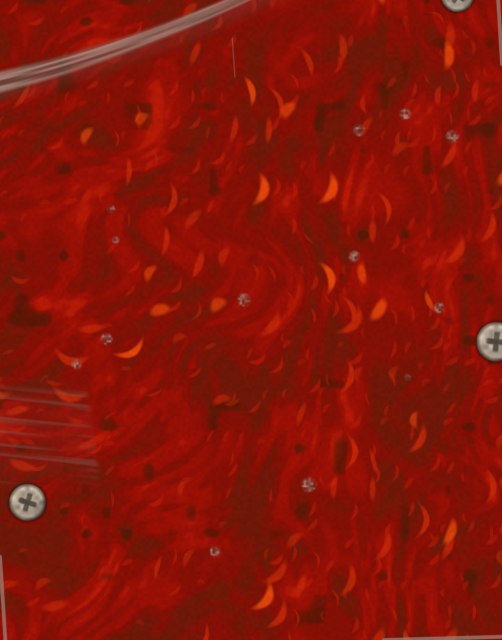
Reproduce this texture procedurally as a WebGL 1 fragment shader.

```glsl
precision highp float;
// Marbled dark red tortoiseshell plate with orange flecks, screws, scuffs and a pale edge.
uniform vec2 u_resolution;

#define BASE_RED vec3(0.515, 0.058, 0.018)
#define DARK_RED vec3(0.435, 0.092, 0.030)
#define WARM_RED vec3(0.595, 0.060, 0.020)
#define HOT_RED vec3(0.730, 0.110, 0.025)
#define ORANGE vec3(0.880, 0.270, 0.040)
#define SCUFF_GREY vec3(0.600, 0.500, 0.460)
#define STEEL vec3(0.700, 0.640, 0.570)
#define GRAIN 0.045
#define SPECKS 14
#define SOFT 0.0025

float hash(vec2 p) {
  vec3 q = fract(vec3(p.xyx) * 0.1031);
  q += dot(q, q.yzx + 33.33);
  return fract((q.x + q.y) * q.z);
}

vec2 hash2(vec2 p) { return vec2(hash(p + 3.7), hash(p + 71.3)); }

float noise(vec2 p) {
  vec2 i = floor(p), f = fract(p);
  f = f * f * (3.0 - 2.0 * f);
  return mix(mix(hash(i), hash(i + vec2(1, 0)), f.x),
             mix(hash(i + vec2(0, 1)), hash(i + vec2(1, 1)), f.x), f.y);
}

// Local frame whose y axis leans right of vertical by angle a.
vec2 lean(vec2 v, float a) {
  float c = cos(a), s = sin(a);
  return vec2(c * v.x - s * v.y, s * v.x + c * v.y);
}

// Diagonal on the left, near vertical on the right.
float flowAngle(vec2 p) {
  return mix(0.9, 0.05, smoothstep(0.2, 0.45, p.x)) + 1.3 * (noise(p * 5.0) - 0.5);
}

float streaks(vec2 p, float a, vec2 freq) {
  return noise(lean(p, a) * freq + 40.0);
}

// Cloudy tone drawn out along the flow.
float marble(vec2 p) {
  vec2 warp = vec2(noise(p * 9.0), noise(p * 9.0 + 20.0)) - 0.5;
  vec2 q = p + 0.11 * warp;
  float side = smoothstep(0.2, 0.5, p.x);
  float broad = mix(streaks(q, 1.0, vec2(42, 14)), streaks(q, 0.0, vec2(42, 14)), side);
  float fine = mix(streaks(q, 0.8, vec2(95, 34)), streaks(q, 0.1, vec2(95, 34)), side);
  return 0.42 * broad + 0.28 * fine + 0.30 * noise(p * 13.0 + 8.0);
}

// Bent, pointed grains, one per cell at most; size is half width and half length in cells.
float flecks(vec2 p, float cells, float chance, vec2 size) {
  vec2 g = p * cells;
  float cover = 0.0;
  for (int j = -1; j <= 1; j++) {
    for (int i = -1; i <= 1; i++) {
      vec2 cell = floor(g) + vec2(i, j);
      vec2 h = hash2(cell + cells);
      vec2 center = cell + h;
      vec2 at = center / cells;
      float crowd = 0.25 + 1.1 * noise(at * 6.0 + 5.0) + 0.4 * smoothstep(0.3, 0.5, at.x);
      float present = step(hash(cell + 9.1 * cells), chance * crowd);
      vec2 d = lean(g - center, flowAngle(at) + 1.2 * (h.y - 0.5));
      vec2 s = size * (0.6 + 0.7 * h.yx);
      d.x += 1.1 * (h.x - 0.5) * d.y * d.y / s.y;
      float shape = 1.0 - smoothstep(0.45, 1.1, length(d / s));
      cover = max(cover, present * shape * (0.55 + 0.45 * h.x));
    }
  }
  return cover;
}

float segment(vec2 p, vec2 a, vec2 b, float w) {
  vec2 v = b - a;
  float t = clamp(dot(p - a, v) / dot(v, v), 0.0, 1.0);
  return 1.0 - smoothstep(w - SOFT * 0.5, w + SOFT * 0.5, length(p - a - v * t));
}

// Domed cross-head screw with a dark rim.
vec3 screw(vec3 color, vec2 p, vec2 center, float r, float turn) {
  vec2 d = (p - center) / r;
  float dist = length(d);
  vec2 slot = abs(lean(d, turn));
  float cross = (1.0 - smoothstep(0.08, 0.2, min(slot.x, slot.y))) * (1.0 - smoothstep(0.4, 0.6, dist));
  float light = 0.95 + 0.25 * dot(d, vec2(-0.5, 0.7)) + 0.4 * (noise(d * 4.0 + 9.0) - 0.5);
  vec3 metal = STEEL * light * (1.0 - 0.5 * cross) * (1.0 - 0.5 * smoothstep(0.75, 1.0, dist));
  color *= 1.0 - 0.35 * (1.0 - smoothstep(0.95, 1.2, dist));
  return mix(color, metal, 1.0 - smoothstep(0.94, 1.04, dist));
}

void main() {
  vec2 p = gl_FragCoord.xy / u_resolution.y;
  float right = u_resolution.x / u_resolution.y;

  // Marbled ground
  float tone = marble(p);
  vec3 color = mix(DARK_RED, BASE_RED, smoothstep(0.30, 0.49, tone));
  color = mix(color, WARM_RED, smoothstep(0.50, 0.64, tone));
  color = mix(color, HOT_RED, 0.8 * smoothstep(0.67, 0.82, tone));
  color = mix(color, vec3(0.27, 0.10, 0.02), 0.6 * smoothstep(0.83, 0.97, noise(p * 30.0 + 60.0)));

  // Flecks, from dim and small to bright and large
  color = mix(color, HOT_RED, 0.65 * flecks(p, 32.0, 0.36, vec2(0.13, 0.42)));
  color = mix(color, mix(HOT_RED, ORANGE, 0.35), 0.8 * flecks(p, 18.0, 0.26, vec2(0.13, 0.42)));
  color = mix(color, ORANGE, flecks(p, 9.5, 0.19, vec2(0.085, 0.21)));
  color *= 1.0 + GRAIN * 2.0 * (noise(p * 230.0) - 0.5);

  // Fine scuffs at the lower left and one hairline
  float patchMask = (1.0 - smoothstep(0.0, 0.012, p.x + 0.14 * p.y - 0.185))
    * smoothstep(0.23, 0.27, p.y) * (1.0 - smoothstep(0.36, 0.42, p.y));
  float lines = noise(vec2(p.x * 5.0, (p.y + 0.1 * p.x) * 190.0));
  color = mix(color, SCUFF_GREY * 0.8, patchMask * (0.06 + 0.36 * smoothstep(0.45, 0.95, lines)));
  color = mix(color, SCUFF_GREY, 0.45 * segment(p, vec2(0.363, 0.94), vec2(0.367, 0.88), 0.001));

  // Scattered grey pits
  for (int i = 0; i < SPECKS; i++) {
    vec2 h = hash2(vec2(float(i) * 5.3, 17.0));
    vec2 d = p - vec2(h.x * right, 0.08 + 0.85 * h.y);
    float r = 0.006 + 0.009 * hash(h * 90.0);
    float pit = 1.0 - smoothstep(0.5, 1.0, length(d) / r);
    float mottle = noise(d * 260.0 + h * 50.0);
    color = mix(color, SCUFF_GREY * (0.5 + 0.7 * mottle), pit * (0.3 + 0.5 * mottle));
  }

  // Pale curved band at the upper left
  float off = p.y - (0.872 + 0.24 * p.x + 0.28 * p.x * p.x);
  float halfWidth = 0.017 - 0.022 * p.x;
  float band = 1.0 - smoothstep(halfWidth - 0.004, halfWidth + 0.004, abs(off));
  float haze = smoothstep(-0.045, -0.015, off) * (1.0 - smoothstep(0.0, 0.02, off));
  float gloss = noise(vec2(p.x * 12.0, off * 240.0));
  color = mix(color, SCUFF_GREY * 0.65, 0.25 * haze);
  color = mix(color, SCUFF_GREY * (0.65 + 0.5 * gloss), band * (0.5 + 0.35 * gloss));

  // Worn plate rims
  float rim = max(segment(p, vec2(0.0, 0.13), vec2(0.009, -0.01), 0.003),
                  segment(p, vec2(right - 0.006, 1.0), vec2(right, 0.9), 0.003));
  rim = max(rim, segment(p, vec2(0.6, 0.0), vec2(right, 0.005), 0.003));
  color = mix(color, SCUFF_GREY, 0.75 * rim);

  // Screws
  color = screw(color, p, vec2(0.043, 0.215), 0.029, 0.3);
  color = screw(color, p, vec2(right - 0.009, 0.466), 0.031, 0.1);
  color = screw(color, p, vec2(0.715, 1.007), 0.026, 0.6);

  gl_FragColor = vec4(color, 1.0);
}
```
